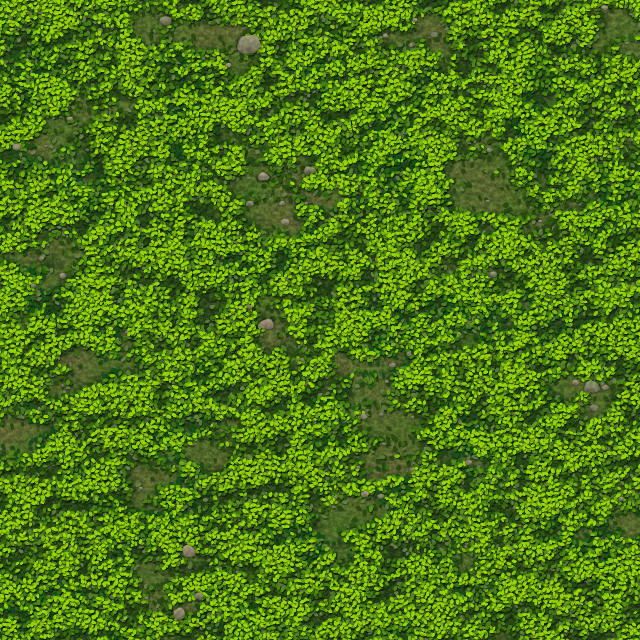
Write a Shadertoy shader that draws this texture.

```glsl
vec2 hash2(vec2 p) {
    vec3 q = fract(p.xyx * vec3(.1031, .1030, .0973));
    q += dot(q, q.yzx + 33.33);
    return fract((q.xx + q.yz) * q.zy);
}

mat2 rotation(float a) {
    return mat2(cos(a), sin(a), -sin(a), cos(a));
}

float cornerSlope(vec2 cell, vec2 offset) {
    float a = 6.2832 * hash2(cell).x;
    return dot(vec2(cos(a), sin(a)), offset);
}

float gradientNoise(vec2 p) {
    vec2 i = floor(p), f = fract(p), e = vec2(0, 1);
    vec2 u = f * f * f * (f * (f * 6. - 15.) + 10.);
    return mix(mix(cornerSlope(i, f), cornerSlope(i + e.yx, f - e.yx), u.x),
               mix(cornerSlope(i + e, f - e), cornerSlope(i + 1., f - 1.), u.x), u.y);
}

// Patches where the ground shows through
float bareness(vec2 p) {
    float n = gradientNoise(p * vec2(6, 8) + 13.) + .4 * gradientNoise(p * vec2(20, 27) + 5.);
    return smoothstep(.12, .42, n);
}

// Height of the foliage, in wide and slightly tilted clumps
float canopy(vec2 p) {
    vec2 q = vec2(p.x, p.y - .2 * p.x);
    return .75 * gradientNoise(q * vec2(17, 30) + 40.)
         + .7 * gradientNoise(q * vec2(42, 68) + 80.)
         - .55 * bareness(p);
}

vec3 soil(vec2 p, float bare) {
    float grain = gradientNoise(p * vec2(110, 150)) + .7 * gradientNoise(p * 260.);
    vec3 shade = mix(vec3(.12, .22, .07), vec3(.23, .33, .14), smoothstep(-.3, .5, grain));
    float warmth = .5 + gradientNoise(p * 14. + 9.);
    vec3 moss = mix(vec3(.31, .44, .15), vec3(.41, .42, .22), warmth);
    return mix(shade, moss * (1. + .35 * grain), .85 * bare);
}

vec3 leafColor(float tone, float hue) {
    vec3 deep = mix(vec3(.15, .29, .06), vec3(.06, .31, .09), hue);
    vec3 c = mix(deep, vec3(.29, .51, .07), smoothstep(0., .5, tone));
    return mix(c, vec3(.59, .83, .01), smoothstep(.5, 1., tone));
}

// Scattered leaves of one depth, each over a small shadow
vec3 addLeaves(vec3 color, vec2 p, float depth, float hue, float pixel) {
    float cells = mix(105., 125., depth);
    mat2 turn = rotation(1. + 5. * depth);
    vec2 g = turn * p * cells + 300. + 70. * depth;
    for (int y = -1; y <= 1; y++)
    for (int x = -1; x <= 1; x++) {
        vec2 id = floor(g) + vec2(x, y);
        vec2 r = hash2(id), s = hash2(id + 57.3);
        vec2 d = g - id - .1 - .8 * r;
        float height = canopy(p - d * turn / cells);
        if (height + .3 * (s.x - .5) < mix(-.5, .0, depth)) continue;

        mat2 aim = rotation(6.2832 * s.y);
        vec2 stretch = vec2(1, 1.55);
        float size = mix(.34, .54, r.x);
        float blur = pixel * cells;
        float leaf = length(aim * d * stretch) - size;
        float shadow = length(aim * (d + turn * vec2(-.1, .28)) * stretch) - size;
        color *= 1. - .35 * smoothstep(.15, -.2, shadow);

        float tone = depth + .4 * (s.x - .5) + .3 * height;
        vec3 tint = leafColor(tone, hue);
        float pale = step(.86, r.y) * (1. - depth);
        tint = mix(tint, vec3(.40, .50, .28), pale);
        color = mix(color, tint, smoothstep(.6, -.6, leaf / blur));
    }
    return color;
}

// Sparse stones lying in the bare patches
vec3 addStones(vec3 color, vec2 p, float cells, float pixel) {
    vec2 g = p * cells, id = floor(g);
    vec2 r = hash2(id + 11.), s = hash2(id + 91.);
    vec2 center = id + .25 + .5 * r;
    if (s.x > .55 || bareness(center / cells) < .3) return color;
    vec2 d = (g - center) * vec2(1, 1.3);
    float radius = mix(.07, .17, s.y * s.y);
    float edge = length(d) - radius + .05 * gradientNoise(g * 9.);
    float light = .9 + .2 * d.y / radius + .25 * gradientNoise(p * 150.);
    vec3 stone = mix(vec3(.50, .53, .39), vec3(.63, .58, .48), r.x) * light;
    color *= 1. - .4 * smoothstep(.06, -.02, edge);
    return mix(color, stone, smoothstep(1., -1., edge / (pixel * cells)));
}

void mainImage(out vec4 fragColor, in vec2 fragCoord) {
    float pixel = 1. / iResolution.y;
    vec2 p = fragCoord * pixel;
    float hue = smoothstep(-.1, .5, gradientNoise(p * 9. + 31.));
    vec3 color = soil(p, bareness(p));
    for (int i = 0; i < 5; i++) {
        color = addLeaves(color, p, float(i) / 4., hue, pixel);
    }
    color = addStones(color, p, 9., pixel);
    color = addStones(color, p, 24., pixel);
    fragColor = vec4(color, 1);
}
```
